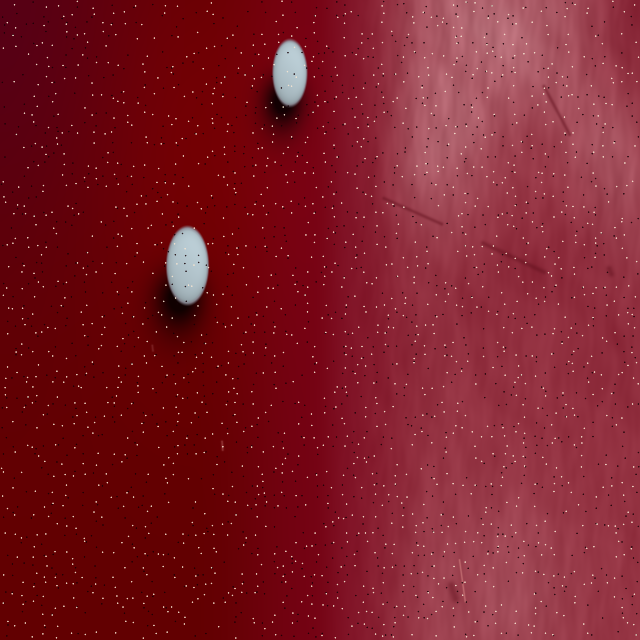
This texture is drawn by a Shadertoy shader. Its source:

```glsl
#define SPECK_CELLS 64.0
#define SPECK_RADIUS 0.0012
#define LIGHT_DENSITY 0.42
#define DARK_DENSITY 0.36
#define GRAIN_STRENGTH 0.035
#define DEEP_RED vec3(0.385, 0.0, 0.004)
#define WINE_RED vec3(0.455, 0.01, 0.075)
#define ROSE_RED vec3(0.575, 0.19, 0.25)
#define SHEEN vec3(0.72, 0.43, 0.47)
#define PEARL vec3(0.70, 0.77, 0.80)

float hash(vec2 p) {
    vec3 q = fract(vec3(p.xyx) * 0.1031);
    q += dot(q, q.yzx + 33.33);
    return fract((q.x + q.y) * q.z);
}

// Soft elliptical light, 1 at its centre
float glow(vec2 p, vec2 center, vec2 size, float angle) {
    float c = cos(angle), s = sin(angle);
    vec2 q = mat2(c, -s, s, c) * (p - center) / size;
    return exp(-dot(q, q));
}

float segment(vec2 p, vec2 a, vec2 b) {
    vec2 d = b - a;
    return length(p - a - d * clamp(dot(p - a, d) / dot(d, d), 0.0, 1.0));
}

float scratch(vec2 p, vec2 a, vec2 b, float width) {
    float d = segment(p, a, b) / width;
    return exp(-d * d);
}

// Warped sines, stretched along the vertical
float grain(vec2 p) {
    float sum = 0.0, weight = 0.5, freq = 85.0;
    for (int i = 0; i < 5; i++) {
        float k = float(i);
        float bend = 1.4 * sin(p.y * (17.0 + 9.0 * k) + p.x * 31.0 + k * 2.1)
                   + 0.9 * sin(p.y * 43.0 - p.x * (47.0 + 13.0 * k));
        sum += weight * sin(p.x * freq + p.y * (9.0 - 7.0 * k) + bend);
        freq *= 1.57;
        weight *= 0.75;
    }
    return sum;
}

// Broad cloudy variation
float clouds(vec2 p) {
    vec2 w = p + 0.05 * sin(p.yx * vec2(19.0, 14.0) + 1.3);
    return 0.5 * sin(w.x * 23.0 + w.y * 16.0) + 0.3 * sin(w.x * 39.0 - w.y * 29.0 + 2.0)
         + 0.2 * sin(w.x * 61.0 + w.y * 53.0);
}

// One jittered dot per occupied cell
float specks(vec2 p, float seed, float density, float px) {
    vec2 cell = floor(p * SPECK_CELLS);
    vec2 jitter = vec2(hash(cell + seed), hash(cell + seed + 57.0));
    vec2 center = (cell + 0.12 + 0.76 * jitter) / SPECK_CELLS;
    float dotMask = 1.0 - smoothstep(-0.5 * px, 0.5 * px, length(p - center) - SPECK_RADIUS);
    return dotMask * step(hash(cell + seed + 131.0), density);
}

vec3 wall(vec2 p) {
    // Left to right colour ramp
    vec3 col = mix(DEEP_RED, WINE_RED, smoothstep(0.30, 0.50, p.x));
    col = mix(col, vec3(0.33, 0.0, 0.09), 0.9 * glow(p, vec2(0.0, 1.0), vec2(0.22, 0.42), 0.0));
    col += vec3(0.07, 0.0, 0.0) * glow(p, vec2(0.30, 0.78), vec2(0.17, 0.32), 0.0);
    col = mix(col, vec3(0.50, 0.07, 0.145), smoothstep(0.485, 0.55, p.x));
    float side = smoothstep(0.52, 0.70, p.x);
    col = mix(col, ROSE_RED, side);

    // Reflected light and darker dips
    float light = 0.85 * glow(p, vec2(0.77, 0.97), vec2(0.16, 0.15), 0.0)
                + 0.60 * glow(p, vec2(0.69, 0.77), vec2(0.09, 0.14), -0.3)
                + 0.55 * glow(p, vec2(0.96, 0.74), vec2(0.07, 0.15), 0.3)
                + 0.40 * glow(p, vec2(0.77, 0.07), vec2(0.15, 0.17), 0.0);
    light *= smoothstep(0.51, 0.66, p.x);
    col = mix(col, SHEEN, clamp(light * (1.0 + 0.18 * clouds(p)), 0.0, 1.0));
    float dip = 0.65 * glow(p, vec2(1.0, 0.98), vec2(0.07, 0.10), 0.0)
              + 0.30 * glow(p, vec2(0.84, 0.58), vec2(0.20, 0.055), 0.55)
              + 0.25 * glow(p, vec2(0.98, 0.48), vec2(0.10, 0.13), 0.0);
    col = mix(col, vec3(0.49, 0.10, 0.17), dip * side);

    // Brushed surface, strongest on the lit side
    float rough = smoothstep(0.49, 0.62, p.x) * (0.45 + 0.8 * light);
    col += GRAIN_STRENGTH * rough * grain(p) + 0.012 * side * clouds(p * 1.7);

    // Scratches and dents
    float dents = scratch(p, vec2(0.755, 0.62), vec2(0.85, 0.575), 0.004)
                + scratch(p, vec2(0.60, 0.69), vec2(0.69, 0.65), 0.003)
                + scratch(p, vec2(0.85, 0.865), vec2(0.89, 0.79), 0.003)
                + scratch(p, vec2(0.705, 0.085), vec2(0.712, 0.065), 0.007)
                + scratch(p, vec2(0.952, 0.58), vec2(0.955, 0.572), 0.005);
    float nicks = scratch(p, vec2(0.718, 0.125), vec2(0.727, 0.06), 0.0015)
                + 0.6 * scratch(p, vec2(0.347, 0.31), vec2(0.348, 0.297), 0.0018)
                + 0.4 * scratch(p, vec2(0.238, 0.46), vec2(0.239, 0.452), 0.0018);
    col = mix(col, vec3(0.38, 0.06, 0.11), 0.45 * min(dents, 1.0));
    return mix(col, vec3(0.83, 0.50, 0.50), 0.6 * min(nicks, 1.0));
}

// Glossy oval knob with a soft shadow below it
void addKnob(inout vec3 col, vec2 p, vec2 center, vec2 radius, float px) {
    float shadow = 0.75 * glow(p, center - radius * vec2(0.35, 0.75), radius * vec2(1.05, 0.65), 0.0)
                 + 0.35 * glow(p, center - radius * vec2(0.5, 1.25), radius * vec2(1.3, 0.9), 0.0);
    col *= 1.0 - min(shadow, 0.85);
    vec2 q = (p - center) / radius;
    float r = length(q), aa = 1.2 * px / radius.x;
    float shade = 1.0 + 0.08 * q.y + 0.05 * q.x - 0.22 * pow(min(r, 1.0), 6.0);
    vec3 body = PEARL * shade;
    body = mix(body, vec3(0.50, 0.42, 0.48), 0.55 * smoothstep(0.87, 1.0, r));
    col = mix(col, body, 1.0 - smoothstep(1.0 - aa, 1.0 + aa, r));
}

void mainImage(out vec4 fragColor, in vec2 fragCoord) {
    vec2 p = fragCoord / iResolution.xy;
    float px = 1.0 / iResolution.y;
    vec3 col = wall(p);
    addKnob(col, p, vec2(0.453, 0.886), vec2(0.027, 0.052), px);
    addKnob(col, p, vec2(0.293, 0.585), vec2(0.033, 0.061), px);
    col = mix(col, vec3(0.08, 0.0, 0.02), 0.85 * specks(p, 11.0, DARK_DENSITY, px));
    col = mix(col, vec3(0.97, 0.90, 0.82), 0.9 * specks(p, 301.0, LIGHT_DENSITY, px));
    fragColor = vec4(clamp(col, 0.0, 1.0), 1.0);
}
```
